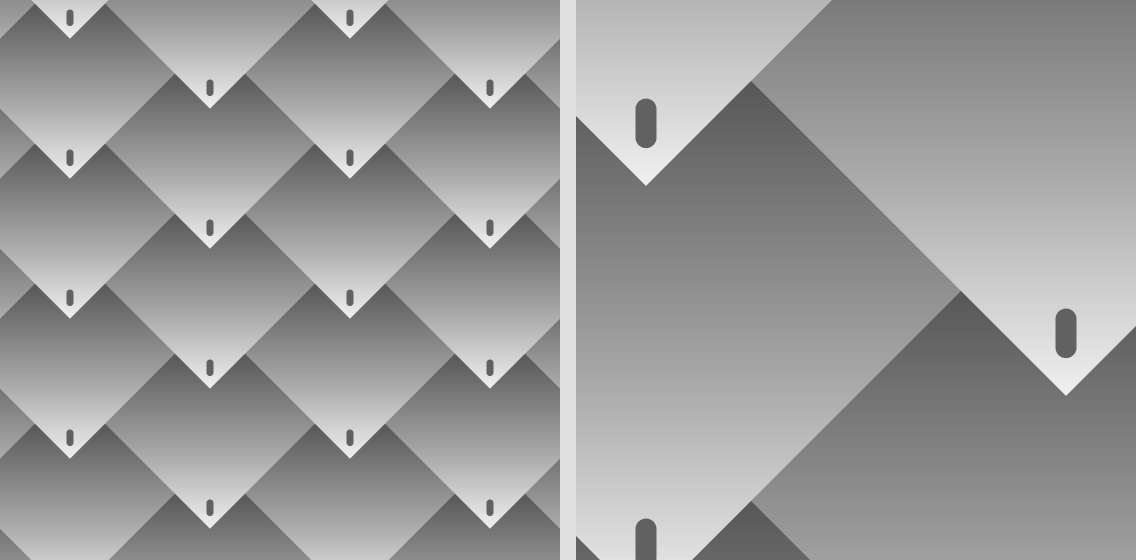
Left, the full canvas; right, a detail of the centre.
Write a WebGL 1 fragment shader that draws this pattern.

```glsl
precision highp float;
// Overlapping diamond scales, shaded from dark top to pale tip, each with a small slot.

#define REPEATS 2.0          // pairs of columns across; twice as many rows down
#define TIP_OFFSET 0.224     // height of the lowest tip, in rows
#define SCALE_HEIGHT 1.25    // visible height of one scale, in rows
#define BEND_HEIGHT 0.52     // height where the gradient changes slope
#define TIP_GRAY 0.94
#define BEND_GRAY 0.667
#define TOP_GRAY 0.34
#define SLOT_LOW 0.115       // centres of the slot's round ends, above the tip
#define SLOT_HIGH 0.183
#define SLOT_RADIUS 0.025
#define SLOT_GRAY 0.38

uniform vec2 u_resolution;

// Distance to an upright capsule above the tip
float slotDistance(vec2 p) {
  return length(vec2(p.x, p.y - clamp(p.y, SLOT_LOW, SLOT_HIGH))) - SLOT_RADIUS;
}

// Gray of one scale; p is measured from its tip
float scaleGray(vec2 p, float pixel) {
  float lower = mix(TIP_GRAY, BEND_GRAY, p.y / BEND_HEIGHT);
  float upper = mix(BEND_GRAY, TOP_GRAY, (p.y - BEND_HEIGHT) / (SCALE_HEIGHT - BEND_HEIGHT));
  float gray = p.y < BEND_HEIGHT ? lower : upper;
  float slot = clamp(0.5 - slotDistance(p) / pixel, 0.0, 1.0);
  return mix(gray, SLOT_GRAY, slot);
}

void main() {
  vec2 p = gl_FragCoord.xy / u_resolution * REPEATS * 2.0;
  float pixel = REPEATS * 2.0 / min(u_resolution.x, u_resolution.y);
  float halfRow = floor((p.y - TIP_OFFSET) * 2.0);

  // Paint V-shaped scales upward, so higher ones cover lower ones
  float gray = TOP_GRAY;
  for (int i = -3; i <= 1; i++) {
    float row = halfRow + float(i);
    // Alternate half rows shift sideways by one column
    float x = mod(p.x - 0.5 - row, 2.0) - 1.0;
    vec2 fromTip = vec2(x, p.y - TIP_OFFSET - 0.5 * row);
    float edge = (fromTip.y - abs(fromTip.x)) * 0.7071;
    float cover = clamp(0.5 + edge / pixel, 0.0, 1.0);
    gray = mix(gray, scaleGray(fromTip, pixel), cover);
  }
  gl_FragColor = vec4(vec3(gray), 1.0);
}
```
